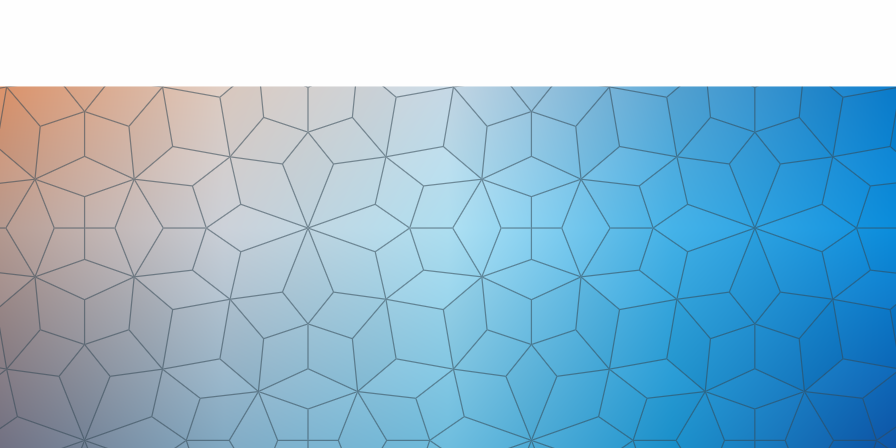
Give the GLSL for this background, as a Shadertoy shader.

```glsl
// A white band above a mosaic of four-sided facets, tinted from orange to deep blue.
// The mosaic is one small group of quads, repeated by mirror folds and a half turn;
// a smooth two-way colour ramp fills it and thin dark joints outline each facet.

// Lengths are in hundredths of the canvas height.
const vec2 HALF_CELL = vec2(49.87, 47.4);
const vec2 STAR_CENTER = vec2(68.75, 49.1);
const float BAND_EDGE = 80.7;
const float JOINT_RADIUS = 0.14;
const vec3 PAPER = vec3(0.996);
const vec3 JOINT_COLOR = vec3(0.20, 0.28, 0.33);

float segmentDistance(vec2 p, vec2 a, vec2 b) {
    vec2 pa = p - a, ba = b - a;
    return length(pa - ba * clamp(dot(pa, ba) / dot(ba, ba), 0.0, 1.0));
}

float side(vec2 p, vec2 a, vec2 b) {
    return (b.x - a.x) * (p.y - a.y) - (b.y - a.y) * (p.x - a.x);
}

// Gathers the nearest joint in x and the tone of the enclosing facet in y.
void facet(inout vec2 mosaic, vec2 p, vec2 a, vec2 b, vec2 c, vec2 d) {
    float edge = min(min(segmentDistance(p, a, b), segmentDistance(p, b, c)),
                     min(segmentDistance(p, c, d), segmentDistance(p, d, a)));
    mosaic.x = min(mosaic.x, edge);
    vec4 sides = vec4(side(p, a, b), side(p, b, c), side(p, c, d), side(p, d, a));
    bool inside = all(greaterThan(sides, vec4(0.0))) || all(lessThan(sides, vec4(0.0)));
    if (inside) mosaic.y = dot(normalize(c - a), vec2(0.6, -0.8));
}

vec2 mosaicAt(vec2 point) {
    vec2 p = abs(mod(point - STAR_CENTER + HALF_CELL, 2.0 * HALF_CELL) - HALF_CELL);
    vec2 mirrorY = vec2(1.0, -1.0);

    // Corners around the star
    vec2 star = vec2(0.0);
    vec2 arm = vec2(15.0, 5.3);
    vec2 leg = vec2(5.7, 14.3);
    vec2 tip = vec2(0.0, 21.4);
    vec2 waist = vec2(22.7, 0.0);
    vec2 hub = vec2(17.4, 15.9);
    vec2 elbow = vec2(25.8, 9.4);

    // Corners around the cross
    vec2 node = vec2(38.8, 10.9);
    vec2 outer = vec2(32.3, 0.0);
    vec2 inner = vec2(43.1, 0.0);
    vec2 middle = vec2(HALF_CELL.x, 0.0);
    vec2 low = vec2(HALF_CELL.x, 7.0);
    vec2 high = vec2(HALF_CELL.x, 16.0);
    vec2 nodeMirror = vec2(2.0 * HALF_CELL.x - node.x, node.y);

    // Corners shared with the half-turned copy
    vec2 bridge = vec2(30.2, 18.2);
    vec2 fork = vec2(9.9, 24.7);
    vec2 hubTurned = HALF_CELL - hub;
    vec2 bridgeTurned = HALF_CELL - bridge;
    vec2 forkTurned = HALF_CELL - fork;
    vec2 tipTurned = HALF_CELL - tip;

    vec2 mosaic = vec2(100.0, 0.0);
    for (int turn = 0; turn < 2; turn++) {
        facet(mosaic, p, star, arm, hub, leg);
        facet(mosaic, p, star, arm, waist, arm * mirrorY);
        facet(mosaic, p, star, leg, tip, leg * vec2(-1.0, 1.0));
        facet(mosaic, p, arm, waist, elbow, hub);
        facet(mosaic, p, waist, outer, node, elbow);
        facet(mosaic, p, outer, node, inner, node * mirrorY);
        facet(mosaic, p, node, inner, middle, low);
        facet(mosaic, p, node, low, nodeMirror, high);
        facet(mosaic, p, hub, elbow, node, bridge);
        facet(mosaic, p, leg, hub, fork, tip);
        facet(mosaic, p, hub, bridge, hubTurned, bridgeTurned);
        facet(mosaic, p, node, bridge, hubTurned, forkTurned);
        facet(mosaic, p, node, high, tipTurned, forkTurned);
        p = HALF_CELL - p;
    }
    return mosaic;
}

// Five evenly spaced colours from left to right.
vec3 ramp(float x, vec3 a, vec3 b, vec3 c, vec3 d, vec3 e) {
    float t = clamp(x, 0.0, 1.0) * 4.0;
    vec3 color = mix(a, b, min(t, 1.0));
    color = mix(color, c, clamp(t - 1.0, 0.0, 1.0));
    color = mix(color, d, clamp(t - 2.0, 0.0, 1.0));
    return mix(color, e, clamp(t - 3.0, 0.0, 1.0));
}

vec3 gradientAt(float x, float y) {
    vec3 top = ramp(x, vec3(0.87, 0.58, 0.42), vec3(0.87, 0.80, 0.76),
        vec3(0.78, 0.85, 0.90), vec3(0.35, 0.65, 0.83), vec3(0.04, 0.48, 0.79));
    vec3 center = ramp(x, vec3(0.71, 0.60, 0.56), vec3(0.79, 0.81, 0.84),
        vec3(0.68, 0.87, 0.94), vec3(0.26, 0.69, 0.90), vec3(0.04, 0.55, 0.86));
    vec3 bottom = ramp(x, vec3(0.43, 0.43, 0.50), vec3(0.50, 0.66, 0.76),
        vec3(0.42, 0.73, 0.86), vec3(0.10, 0.56, 0.79), vec3(0.05, 0.32, 0.64));
    vec3 lower = mix(bottom, center, clamp(y / STAR_CENTER.y, 0.0, 1.0));
    return mix(lower, top, clamp((y - STAR_CENTER.y) / (BAND_EDGE - STAR_CENTER.y), 0.0, 1.0));
}

void mainImage(out vec4 fragColor, in vec2 fragCoord) {
    float pixel = 100.0 / iResolution.y;
    vec2 p = fragCoord * pixel;
    vec2 mosaic = mosaicAt(p);

    // Tinted facets, then joints, then the white band
    vec3 color = gradientAt(fragCoord.x / iResolution.x, p.y) + 0.018 * mosaic.y;
    float joint = clamp((JOINT_RADIUS - mosaic.x) / pixel + 0.5, 0.0, 1.0);
    color = mix(color, JOINT_COLOR, 0.55 * joint);
    float band = clamp((p.y - BAND_EDGE) / pixel + 0.5, 0.0, 1.0);
    fragColor = vec4(mix(color, PAPER, band), 1.0);
}
```
